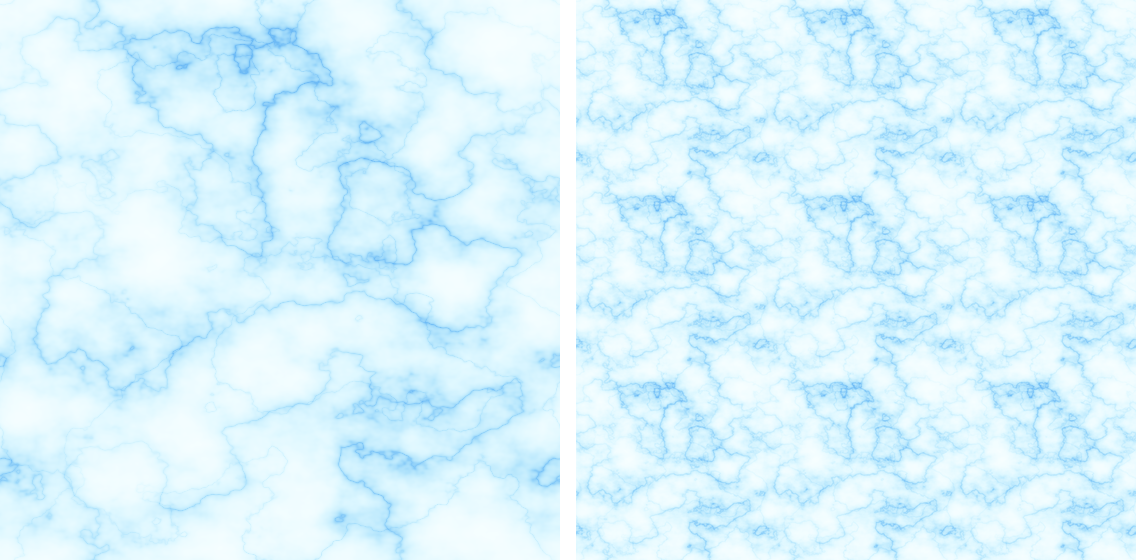
Left: one tile. Right: repeated 3 by 3.
Give the GLSL for this texture, as a WebGL 1 fragment shader.

```glsl
precision highp float;

// Pale ice-blue marble: jagged thin veins with soft halos on near-white stone.
// Veins lie on the zero crossings of fractal gradient noise; a broad noise
// field varies their strength. Every lattice wraps, so the tile is seamless.

uniform vec2 u_resolution;

const float TAU = 6.2831853;
const float FBM_DEVIATION = 0.23;
const vec2 QUIET_ORIGIN = vec2(0.535, 0.61); // tile border lies in calm stone

const vec3 WHITE    = vec3(0.98, 1.00, 1.00);
const vec3 ICE      = vec3(0.87, 0.97, 1.00);
const vec3 SKY      = vec3(0.73, 0.91, 0.99);
const vec3 BLUE     = vec3(0.62, 0.85, 0.98);
const vec3 DEEP     = vec3(0.43, 0.73, 0.96);

float hash(vec2 cell, float seed) {
  vec3 q = fract(vec3(cell.xyx + seed * 7.31) * vec3(0.1031, 0.1030, 0.0973));
  q += dot(q, q.yzx + 33.33);
  return fract((q.x + q.y) * q.z);
}

// Wrapped lattice corner: dot product of its random gradient and the offset.
float corner(vec2 cell, vec2 offset, vec2 period, float seed) {
  vec2 wrapped = cell - period * floor((cell + 0.5) / period);
  float angle = TAU * hash(wrapped, seed);
  return dot(vec2(cos(angle), sin(angle)), offset);
}

float gradientNoise(vec2 p, vec2 period, float seed) {
  vec2 cell = floor(p);
  vec2 f = p - cell;
  vec2 w = f * f * f * (f * (f * 6.0 - 15.0) + 10.0);
  vec2 e = vec2(1.0, 0.0);
  float bottom = mix(corner(cell, f, period, seed),
                     corner(cell + e.xy, f - e.xy, period, seed), w.x);
  float top = mix(corner(cell + e.yx, f - e.yx, period, seed),
                  corner(cell + e.xx, f - e.xx, period, seed), w.x);
  return mix(bottom, top, w.y);
}

// Octaves are shifted so that their lattice points do not coincide.
float fbm(vec2 uv, vec2 repeats, float seed) {
  float sum = 0.0;
  float amplitude = 1.0;
  vec2 period = repeats;
  for (int i = 0; i < 6; i++) {
    float octaveSeed = seed + float(i);
    vec2 shift = vec2(0.37, 0.61) * octaveSeed;
    sum += amplitude * gradientNoise(uv * period + shift, period, octaveSeed);
    period *= 2.0;
    amplitude *= 0.5;
  }
  return sum / FBM_DEVIATION;
}

// Tint of one vein network: a wide halo plus a narrow core.
float veins(float field, float halo, float core) {
  float d = abs(field);
  return halo * exp(-1.2 * d) + core * exp(-15.0 * d);
}

vec3 marbleColor(float tint) {
  vec3 color = mix(WHITE, ICE, clamp(tint / 0.11, 0.0, 1.0));
  color = mix(color, SKY, clamp((tint - 0.11) / 0.14, 0.0, 1.0));
  color = mix(color, BLUE, clamp((tint - 0.25) / 0.11, 0.0, 1.0));
  return mix(color, DEEP, clamp((tint - 0.36) / 0.19, 0.0, 1.0));
}

void main() {
  vec2 uv = gl_FragCoord.xy / u_resolution + QUIET_ORIGIN;

  // Broad patches of strong and faint veining
  float strength = clamp(1.0 + 0.24 * fbm(uv, vec2(2.0, 3.0), 41.0), 0.45, 1.5);

  // Main network and a fainter secondary one
  float mainField = fbm(uv, vec2(3.0, 4.0), 3.0);
  float fineField = fbm(uv, vec2(4.0, 5.0), 19.0);
  float tint = strength * veins(mainField, 0.20, 0.13);
  tint += strength * veins(fineField, 0.06, 0.08);

  gl_FragColor = vec4(marbleColor(tint), 1.0);
}
```
